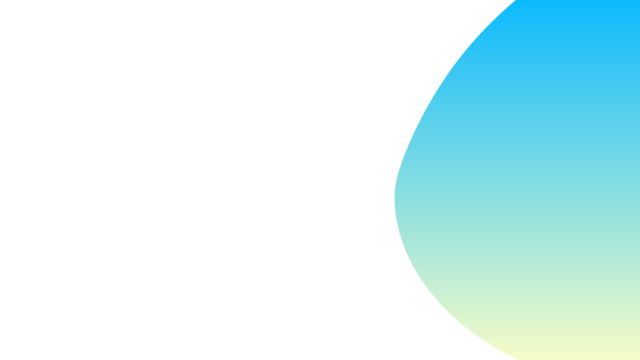
Give the GLSL for this background, as a Shadertoy shader.

```glsl
const vec3 PAPER = vec3(1.0);
const vec3 SKY_BLUE = vec3(0.045, 0.73, 0.995);
const vec3 PALE_LIME = vec3(0.965, 0.99, 0.785);

// Leftmost point of the blob, in units of canvas height
const vec2 TIP = vec2(1.096, 0.4537);

// Upper flank: round near the tip, then an almost straight slope
float upperFlank(float rise) {
    float slope = 0.34 * (1.0 - exp(-9.39 * rise));
    return rise * (slope + 0.933 * rise * rise);
}

// Lower flank: a parabola that flattens toward the base
float lowerFlank(float fall) {
    float square = fall * fall;
    return 1.382 * square + 6.77 * square * square * square;
}

// Horizontal offset from the blob outline, positive inside
float blobInside(vec2 point, vec2 tip) {
    float height = point.y - tip.y;
    float flank = height > 0.0 ? upperFlank(height) : lowerFlank(-height);
    return point.x - tip.x - flank;
}

// Antialiased coverage of the positive side
float coverage(float inside) {
    return clamp(0.5 + inside / fwidth(inside), 0.0, 1.0);
}

void mainImage(out vec4 fragColor, in vec2 fragCoord) {
    vec2 point = fragCoord / iResolution.y;

    // Vertical gradient shown through the blob
    vec3 gradient = mix(PALE_LIME, SKY_BLUE, point.y);
    float mask = coverage(blobInside(point, TIP));

    fragColor = vec4(mix(PAPER, gradient, mask), 1.0);
}
```
